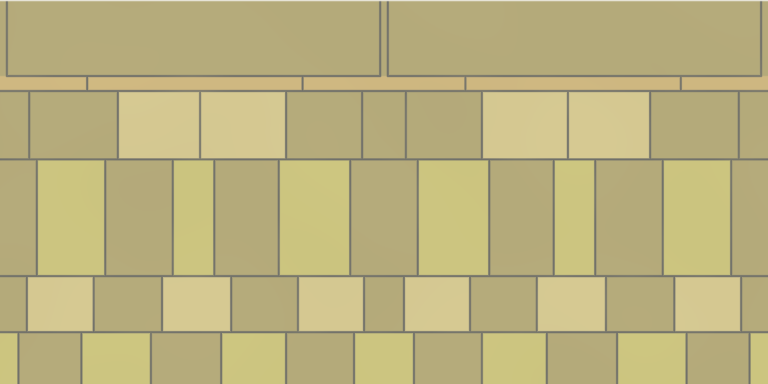
This pattern is drawn by a Shadertoy shader. Its source:

```glsl
// Mirrored courses of tan, cream and yellow tiles with grey joints below two wide panels.

vec2 gradient(vec2 cell) {
    float angle = 6.2832 * fract(sin(dot(cell, vec2(127.1, 311.7))) * 43758.5);
    return vec2(cos(angle), sin(angle));
}

float gradientNoise(vec2 p) {
    vec2 i = floor(p), f = fract(p), u = f * f * (3.0 - 2.0 * f);
    vec2 e = vec2(0.0, 1.0);
    return mix(mix(dot(gradient(i), f), dot(gradient(i + e.yx), f - e.yx), u.x),
               mix(dot(gradient(i + e), f - e), dot(gradient(i + 1.0), f - 1.0), u.x), u.y);
}

// Returns the tile index counted from the mirror axis and the nearest joint distance.
vec2 course(float x, float joints[6]) {
    vec2 tile = vec2(0.0, 9.0);
    for (int i = 0; i < 6; i++) {
        tile.x += step(joints[i], x);
        tile.y = min(tile.y, abs(x - joints[i]));
    }
    return tile;
}

float boxDistance(vec2 q) {
    return length(max(q, 0.0)) + min(max(q.x, q.y), 0.0);
}

void mainImage(out vec4 fragColor, in vec2 fragCoord) {
    float pixel = 1.0 / iResolution.y;
    vec2 uv = fragCoord * pixel;
    float x = abs(uv.x - 0.5 * iResolution.x * pixel);
    float y = uv.y;

    vec3 ground = vec3(0.708, 0.668, 0.48);
    vec3 yellow = vec3(0.80, 0.772, 0.50);
    vec3 cream = vec3(0.835, 0.785, 0.57);
    vec3 ledge = vec3(0.81, 0.72, 0.505);
    vec3 color = ground;
    vec2 tile = vec2(0.0, 9.0);

    // Tile courses, from the bottom up
    if (y < 0.135) {
        tile = course(x, float[6](0.078, 0.255, 0.424, 0.607, 0.788, 0.952));
        color = mod(tile.x, 2.0) < 0.5 ? yellow : ground;
    } else if (y < 0.281) {
        tile = course(x, float[6](0.052, 0.224, 0.398, 0.578, 0.756, 0.930));
        color = mod(tile.x, 2.0) > 0.5 ? cream : ground;
    } else if (y < 0.585) {
        tile = course(x, float[6](0.088, 0.274, 0.442, 0.550, 0.726, 0.904));
        color = mod(tile.x, 2.0) > 0.5 ? yellow : ground;
    } else if (y < 0.763) {
        tile = course(x, float[6](0.057, 0.255, 0.479, 0.693, 0.924, 9.0));
        color = abs(tile.x - 2.5) < 1.0 ? cream : ground;
    } else {
        // Narrow ledge under the panels
        if (y < 0.802) tile = course(x, float[6](0.212, 0.773, 9.0, 9.0, 9.0, 9.0));
        color = mix(ledge, ground, smoothstep(-pixel, pixel, y - 0.802));
    }

    // Faint broad toning of the tile faces
    color *= 1.0 + 0.012 * gradientNoise(uv * 3.0);

    // Bed lines between courses and the panel outline
    float beds[4] = float[4](0.135, 0.281, 0.585, 0.763);
    float edge = abs(boxDistance(vec2(abs(x - 0.496) - 0.486, 0.802 - y)));
    for (int i = 0; i < 4; i++) edge = min(edge, abs(y - beds[i]));
    edge = min(edge, tile.y);

    // Grey joints, slightly faded in places
    float strength = 0.98 + 0.2 * min(gradientNoise(uv * 7.0), 0.1);
    float line = 1.0 - smoothstep(-0.9 * pixel, 0.9 * pixel, edge - 0.0027);
    color = mix(color, vec3(0.44, 0.44, 0.415), line * strength);

    // Pale rim along the top
    color = mix(color, vec3(0.92, 0.91, 0.87), smoothstep(-pixel, pixel, y - 0.997));

    fragColor = vec4(color, 1.0);
}
```
